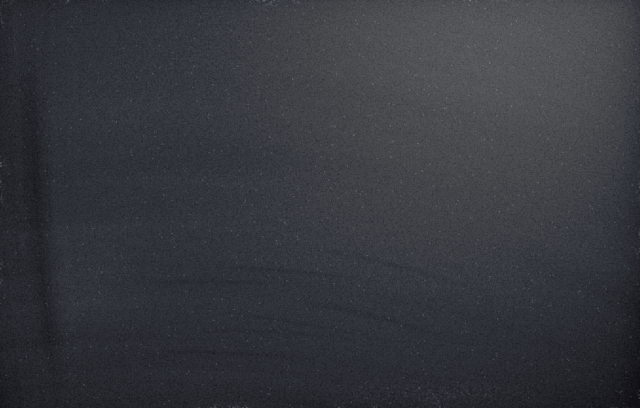
A Shadertoy shader for this texture:

```glsl
// Worn slate chalkboard: soft light from the upper right, wiped arcs, fine grain and chalk flecks.

vec2 hash2(vec2 cell) {
    vec3 q = fract(cell.xyx * vec3(0.1031, 0.1030, 0.0973));
    q += dot(q, q.yzx + 33.33);
    return fract((q.xx + q.yz) * q.zy);
}

// Cellular noise: distance to the nearest point, and that point's random id.
vec2 cellular(vec2 p) {
    vec2 base = floor(p);
    vec2 nearest = vec2(9.0, 0.0);
    for (int j = -1; j <= 1; j++)
    for (int i = -1; i <= 1; i++) {
        vec2 cell = base + vec2(i, j);
        float d = length(cell + hash2(cell) - p);
        if (d < nearest.x) nearest = vec2(d, hash2(cell + 71.0).x);
    }
    return nearest;
}

// Layered sines: bands across "across" that wander slowly along "along".
float smears(float along, float across, float freq, float seed) {
    float sum = 0.0, amp = 0.5;
    for (int i = 0; i < 6; i++) {
        float k = float(i) + seed;
        float wander = 1.8 * sin(along * (1.3 + 0.4 * float(i)) + k * 2.1);
        sum += amp * sin(across * freq + wander + k * k);
        freq *= 1.63;
        amp *= 0.8;
    }
    return sum;
}

float pool(vec2 uv, vec2 center, vec2 radius) {
    vec2 d = (uv - center) / radius;
    return exp(-dot(d, d));
}

// Sparse dots; "share" is the fraction of cells that carry one.
float flecks(vec2 p, float scale, float radius, float share) {
    vec2 c = cellular(p * scale);
    float strength = clamp((share - c.y) / share, 0.0, 1.0);
    return strength * smoothstep(radius, radius * 0.3, c.x);
}

// Thin dark marks left by the eraser along the arcs.
float strokes(float along, float arc) {
    float sum = 0.0;
    for (int i = 0; i < 7; i++) {
        vec2 r = hash2(vec2(float(i) * 3.7 + 2.0, 8.0));
        float start = 0.1 + 0.65 * r.x;
        float middle = 0.15 + 0.042 * float(i) + 0.012 * sin(along * 4.0 + r.y * 6.0);
        float span = smoothstep(start, start + 0.12, along)
                   * smoothstep(start + 0.5, start + 0.2, along);
        float d = (arc - middle) / (0.003 + 0.004 * r.y);
        sum += span * exp(-d * d);
    }
    return sum;
}

// Slate ramp: almost neutral when bright, cooler in between.
vec3 slate(float tone) {
    float d = (tone - 0.205) / 0.065;
    float bright = smoothstep(0.22, 0.34, tone);
    return tone + vec3(-0.016 * exp(-d * d), 0.002 * bright, mix(0.023, 0.012, bright));
}

void mainImage(out vec4 fragColor, in vec2 fragCoord) {
    vec2 uv = fragCoord / iResolution.xy;
    vec2 p = fragCoord / iResolution.y;
    float right = iResolution.x / iResolution.y - p.x;

    // Broad light
    float tone = 0.179;
    tone += 0.156 * pool(uv, vec2(0.79, 0.95), vec2(0.42, 0.47));
    tone += 0.027 * pool(uv, vec2(0.66, 0.42), vec2(0.36, 0.28));
    tone += 0.024 * pool(uv, vec2(0.13, 0.32), vec2(0.08, 0.11));
    tone += 0.016 * pool(uv, vec2(0.17, 0.70), vec2(0.12, 0.18));

    // Wiped arcs, strongest low on the board
    float arc = p.y + 0.2 * (p.x - 0.42) * (p.x - 0.42);
    float low = smoothstep(0.8, 0.2, p.y);
    float patchy = 0.6 + 0.4 * sin(p.x * 3.1 + 2.0 * sin(p.y * 5.0));
    tone += smears(p.x, arc, 15.0, 1.0) * patchy * mix(0.006, 0.014, low);
    tone -= 0.020 * strokes(p.x, arc);

    // Upright dark wipe at the left, crisp on its inner side, bending inward below
    float bend = 0.075 + 0.07 * (1.0 - p.y) * (1.0 - p.y);
    float offset = p.x - bend;
    float side = offset / (offset > 0.0 ? 0.026 : 0.055);
    float wipe = exp(-side * side) * smoothstep(0.9, 0.7, p.y) * smoothstep(0.05, 0.25, p.y);
    float nearLeft = smoothstep(0.26, 0.08, p.x);
    tone -= 0.042 * wipe;
    tone += 0.009 * nearLeft * smears(p.y, offset, 50.0, 4.0);

    // Darker borders
    tone -= 0.035 * exp(-p.x / 0.06);
    tone -= 0.070 * exp(-right / 0.05);
    tone -= 0.045 * exp(-p.y / 0.08);
    tone -= 0.030 * exp(-(1.0 - p.y) / 0.02);
    tone -= 0.035 * pool(uv, vec2(1.0, 0.0), vec2(0.2, 0.35));

    // Fine grain
    tone += 0.060 * (0.45 - cellular(p * 215.0).x);
    tone += 0.024 * (cellular(p * 170.0 + 17.0).y - 0.5);

    // Chalk dust, with worn rims and a dusty patch along the bottom
    float rim = min(min(p.x, right), min(p.y, 1.0 - p.y));
    float worn = exp(-rim / 0.006) * smoothstep(0.1, 0.8, smears(p.x, p.y + p.x, 11.0, 2.0));
    float dusty = pool(uv, vec2(0.70, 0.035), vec2(0.14, 0.025));
    float dust = 0.10 * flecks(p, 130.0, 0.42, 0.07);
    dust += (0.24 * worn + 0.07 * dusty) * flecks(p + 3.0, 150.0, 0.7, 0.8);

    vec3 color = slate(max(tone, 0.06)) + dust * vec3(0.92, 0.97, 1.0);
    fragColor = vec4(color, 1.0);
}
```
